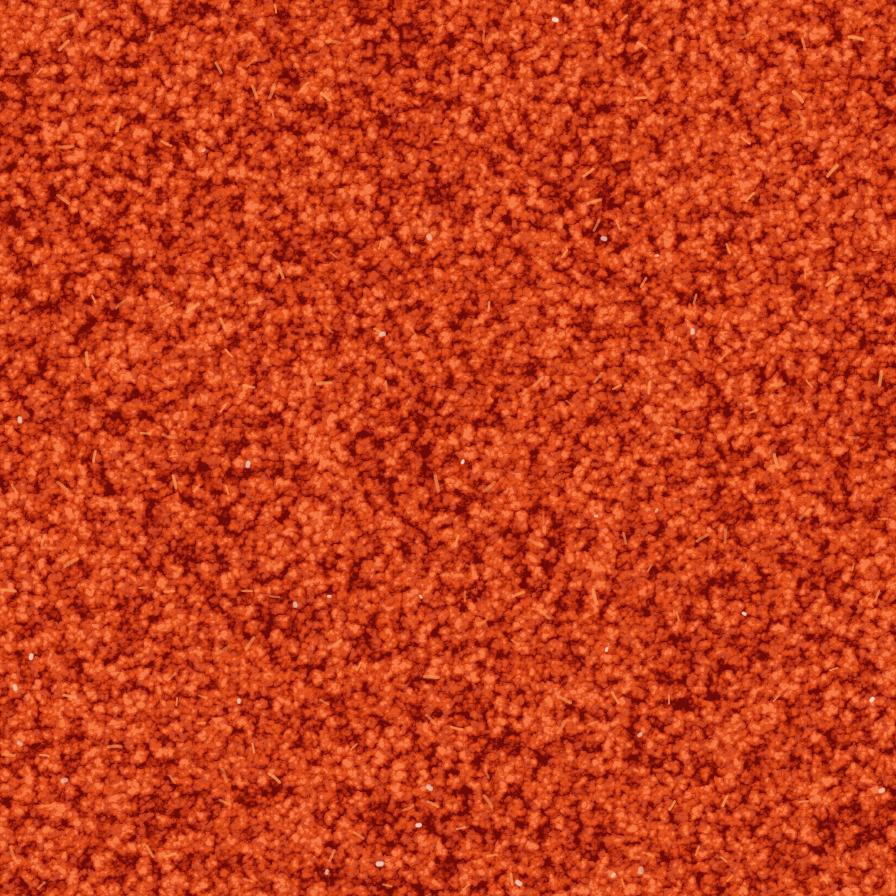
This texture is drawn by a Shadertoy shader. Its source:

```glsl
#define COARSE_CELLS 105.0
#define FINE_CELLS 205.0
#define CONTRAST 1.42
#define MEAN_HEIGHT 0.42
#define RELIEF 0.38
#define FLAKE_CELLS 34.0
#define FLAKE_CHANCE 0.16
#define SPECK_CELLS 20.0
#define SPECK_CHANCE 0.08
#define SAMPLES 2

const vec3 CREVICE = vec3(0.44, 0.04, 0.025);
const vec3 SHADE   = vec3(0.61, 0.12, 0.04);
const vec3 BODY    = vec3(0.74, 0.19, 0.06);
const vec3 BRIGHT  = vec3(0.89, 0.31, 0.11);
const vec3 GLINT   = vec3(0.96, 0.47, 0.27);
const vec3 DUSTY   = vec3(0.79, 0.28, 0.16);
const vec3 FLAKE   = vec3(0.97, 0.60, 0.33);
const vec3 SPECK   = vec3(0.96, 0.84, 0.77);
const vec2 LIGHT   = vec2(-0.45, 0.89);

vec3 hash3(vec2 p) {
    vec3 q = fract(p.xyx * vec3(0.1031, 0.1030, 0.0973));
    q += dot(q, q.yxz + 33.33);
    return fract((q.xxy + q.yzz) * q.zyx);
}

float noise(vec2 p) {
    vec2 i = floor(p), f = fract(p);
    f = f * f * (3.0 - 2.0 * f);
    float low = mix(hash3(i).x, hash3(i + vec2(1, 0)).x, f.x);
    float high = mix(hash3(i + vec2(0, 1)).x, hash3(i + vec2(1, 1)).x, f.x);
    return mix(low, high, f.y);
}

vec2 rotate(vec2 p, float angle) {
    float c = cos(angle), s = sin(angle);
    return vec2(c * p.x + s * p.y, c * p.y - s * p.x);
}

// Topmost grain of a heap: x height, y slope towards the light, z random tone
vec3 grains(vec2 p) {
    p += 0.45 * (vec2(noise(p * 2.6), noise(p * 2.6 + 71.0)) - 0.5);
    vec2 cell = floor(p);
    vec3 top = vec3(-9.0, 0.0, 0.0);
    for (int y = -1; y <= 1; y++)
    for (int x = -1; x <= 1; x++) {
        vec2 id = cell + vec2(x, y);
        vec3 place = hash3(id);
        vec3 shape = hash3(id + 311.0);
        vec2 offset = p - id - mix(vec2(0.12), vec2(0.88), place.xy);
        float stretch = 1.0 + 0.45 * shape.x;
        vec2 local = rotate(offset, 6.2832 * place.z) * vec2(1.0 / stretch, stretch);
        float height = shape.y - 0.8 * dot(local, local);
        if (height > top.x) top = vec3(height, dot(offset, LIGHT), shape.z);
    }
    return top;
}

// Sparse slivers, one at most per cell; size is half length and radius
float slivers(vec2 uv, float cells, float chance, vec2 size) {
    vec2 id = floor(uv * cells);
    vec3 place = hash3(id + 57.0);
    vec3 kind = hash3(id + 193.0);
    vec2 p = (fract(uv * cells) - mix(vec2(0.28), vec2(0.72), place.xy)) / cells;
    p = rotate(p, 6.2832 * place.z);
    size *= 0.6 + 0.6 * kind.y;
    p.y += 18.0 * (kind.z - 0.5) * p.x * p.x;
    p.x -= clamp(p.x, -size.x, size.x);
    float cover = 1.0 - smoothstep(0.6 * size.y, 1.3 * size.y, length(p));
    return cover * step(kind.x, chance) * (0.6 + 0.4 * kind.z);
}

vec3 ramp(float v) {
    vec3 c = mix(CREVICE, SHADE, smoothstep(0.03, 0.20, v));
    c = mix(c, BODY, smoothstep(0.20, 0.42, v));
    c = mix(c, BRIGHT, smoothstep(0.42, 0.72, v));
    return mix(c, GLINT, smoothstep(0.80, 1.02, v));
}

vec3 powder(vec2 uv) {
    vec3 coarse = grains(uv * COARSE_CELLS);
    vec3 fine = grains(uv * FINE_CELLS + 400.0);
    vec3 heap = mix(coarse, fine, 0.4);

    // Tone from height, lighting, grain variety and broad unevenness
    float v = 0.5 + CONTRAST * (heap.x - MEAN_HEIGHT) + RELIEF * heap.y;
    v += 0.25 * (heap.z - 0.5);
    v += 0.16 * (noise(uv * 340.0) - 0.5);
    v += 0.14 * (noise(uv * 9.0) - 0.5) + 0.12 * (noise(uv * 27.0) - 0.5);

    // Some mid-toned grains carry a duller, pinker hue
    float dust = smoothstep(0.60, 0.85, fine.z) * smoothstep(0.30, 0.50, v);
    vec3 color = mix(ramp(v), DUSTY, 0.75 * dust * (1.0 - smoothstep(0.70, 0.90, v)));

    // Pale fibres and rare seed fragments
    float flake = slivers(uv, FLAKE_CELLS, FLAKE_CHANCE, vec2(0.0065, 0.0017));
    float speck = slivers(uv + 3.7, SPECK_CELLS, SPECK_CHANCE, vec2(0.0014, 0.0026));
    color = mix(color, FLAKE, 0.85 * flake);
    return mix(color, SPECK, speck);
}

void mainImage(out vec4 fragColor, in vec2 fragCoord) {
    vec3 sum = vec3(0.0);
    for (int y = 0; y < SAMPLES; y++)
    for (int x = 0; x < SAMPLES; x++) {
        vec2 shift = (vec2(x, y) + 0.5) / float(SAMPLES) - 0.5;
        sum += powder((fragCoord + shift) / iResolution.y);
    }
    fragColor = vec4(sum / float(SAMPLES * SAMPLES), 1.0);
}
```
